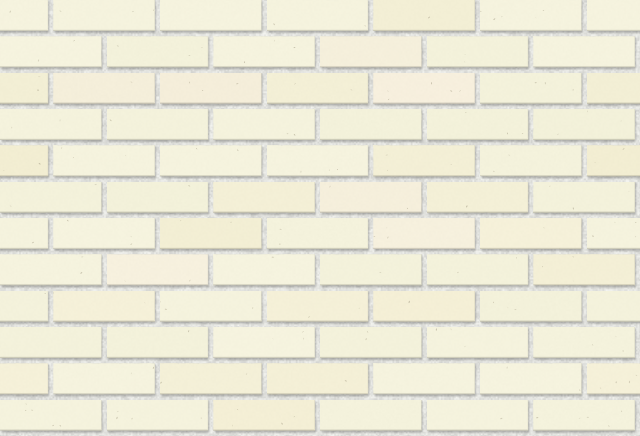
This texture is drawn by a Shadertoy shader. Its source:

```glsl
// Cream brick wall in running bond with pale, grainy mortar.
// Each brick is a box distance in its own cell, with a hashed tint, a shaded
// lower edge and a soft shadow on the mortar; all noise wraps at the borders.

#define REPEATS vec2(6.0, 12.0)      // bricks across, rows up (even)
#define CELL vec2(2.95, 1.0)         // cell size in row heights
#define JOINT vec2(0.14, 0.146)      // mortar widths in row heights
#define CREAM vec3(0.957, 0.949, 0.863)
#define MORTAR vec3(0.885, 0.887, 0.872)
#define TINT_SPREAD 0.012
#define WARM_SHARE 0.27
#define SHADOW_DEPTH 0.23
#define SHADOW_REACH 0.105
#define GRAIN 0.17
#define SPECK_SHARE 0.035

float hash(vec2 p) {
    vec3 q = fract(p.xyx * vec3(0.1031, 0.1030, 0.0973));
    q += dot(q, q.yzx + 33.33);
    return fract((q.x + q.y) * q.z);
}

// Value noise on a lattice that repeats after "period" steps
float wrapNoise(vec2 uv, vec2 period) {
    vec2 p = uv * period;
    vec2 i = floor(p), f = fract(p);
    f = f * f * (3.0 - 2.0 * f);
    vec2 a = mod(i, period), b = mod(i + 1.0, period);
    return mix(mix(hash(a), hash(vec2(b.x, a.y)), f.x),
               mix(hash(vec2(a.x, b.y)), hash(b), f.x), f.y);
}

float boxDistance(vec2 p, vec2 halfSize) {
    vec2 d = abs(p) - halfSize;
    return length(max(d, 0.0)) + min(max(d.x, d.y), 0.0);
}

// Sparse small flecks, slightly stretched in a random direction
float specks(vec2 uv, float pixel) {
    vec2 grid = REPEATS * vec2(15.0, 5.0);
    vec2 id = mod(floor(uv * grid), grid);
    vec2 centre = 0.3 + 0.4 * vec2(hash(id + 11.0), hash(id + 47.0));
    vec2 d = (fract(uv * grid) - centre) * CELL * REPEATS / grid;
    float angle = 6.2832 * hash(id + 71.0);
    vec2 axis = vec2(cos(angle), sin(angle));
    d = vec2(dot(d, axis) * 0.6, dot(d, vec2(-axis.y, axis.x)));
    float radius = 0.008 + 0.010 * hash(id + 93.0);
    float shape = 1.0 - smoothstep(radius - 0.5 * pixel, radius + 0.5 * pixel, length(d));
    return shape * step(hash(id + 5.0), SPECK_SHARE) * (0.3 + 0.7 * hash(id + 29.0));
}

vec3 brickTint(vec2 id) {
    float pick = hash(id + 17.0);
    float light = hash(id + 59.0) - 0.5;
    vec3 warm = mix(vec3(-0.002, -0.014, -0.030), vec3(0.004, -0.018, -0.006),
                    step(0.72, hash(id + 83.0)));
    vec3 tint = CREAM + light * TINT_SPREAD * vec3(1.0, 0.8, 1.8);
    return tint + warm * step(pick, WARM_SHARE) * (0.6 + 0.4 * hash(id + 37.0));
}

void mainImage(out vec4 fragColor, in vec2 fragCoord) {
    vec2 uv = fragCoord / iResolution.xy;
    float pixel = REPEATS.y / iResolution.y;

    // Running bond: every other row moves by half a brick
    vec2 grid = uv * REPEATS;
    grid.x -= 0.5 * mod(floor(grid.y), 2.0);
    vec2 id = mod(floor(grid), REPEATS);
    vec2 p = fract(grid) * CELL;

    // Brick fills the upper left of its cell, with faintly uneven edges
    vec2 halfSize = 0.5 * (CELL - JOINT);
    vec2 centre = vec2(halfSize.x, JOINT.y + halfSize.y);
    float fine = wrapNoise(uv, vec2(384.0, 260.0));
    float coarse = wrapNoise(uv, vec2(150.0, 102.0));
    float edge = boxDistance(p - centre, halfSize) + 0.008 * (coarse - 0.5);
    float brickMask = 1.0 - smoothstep(-0.5 * pixel, 0.5 * pixel, edge);

    // Mortar: two scales of grain and a shadow falling down and to the right
    vec2 s = p - centre - vec2(0.03, 0.0);
    s.x = mod(s.x + 0.5 * CELL.x, CELL.x) - 0.5 * CELL.x;
    s.y += 0.04;
    float shadowGap = boxDistance(s, halfSize - vec2(0.06, 0.04));
    float shadow = 1.0 - smoothstep(0.0, SHADOW_REACH, shadowGap);
    float grain = 0.6 * fine + 0.4 * coarse - 0.5;
    vec3 mortar = MORTAR * (1.0 + GRAIN * grain) * (1.0 - SHADOW_DEPTH * shadow);

    // Brick face: tint, fine grain, flecks, darker lower and right edges
    vec3 brick = brickTint(id) + 0.008 * (fine - 0.5);
    brick = mix(brick, vec3(0.66, 0.63, 0.54), 0.6 * specks(uv, pixel));
    float lowEdge = 1.0 - smoothstep(0.0, 0.055, p.y - JOINT.y);
    float rightEdge = 1.0 - smoothstep(0.0, 0.035, CELL.x - JOINT.x - p.x);
    brick *= 1.0 - max(0.19 * lowEdge, 0.08 * rightEdge);

    fragColor = vec4(mix(mortar, brick, brickMask), 1.0);
}
```
